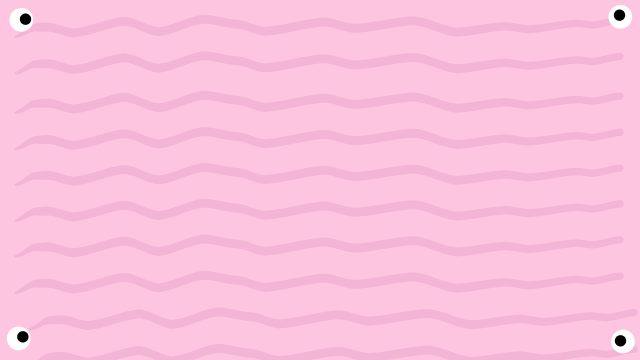
A Shadertoy shader for this pattern:

```glsl
// Ten hand-drawn wavy strokes in darker pink on a pink ground, with a white
// disc and black dot in each corner. One eased profile is repeated down the
// canvas with uneven spacing; units are 1/432 of the canvas height.

// Turning points of the stroke's centre line, y pointing down
const vec2 turns[18] = vec2[18](
    vec2(18.0, 44.0), vec2(42.0, 33.0), vec2(58.0, 32.5), vec2(88.0, 39.5),
    vec2(150.0, 25.5), vec2(190.0, 38.0), vec2(245.0, 23.0), vec2(285.0, 29.0),
    vec2(317.0, 37.5), vec2(390.0, 26.5), vec2(425.0, 34.0), vec2(497.0, 25.0),
    vec2(548.0, 38.5), vec2(607.0, 31.5), vec2(634.0, 35.0), vec2(693.0, 28.0),
    vec2(711.0, 30.0), vec2(744.0, 24.0));

// Height of the centre line: a sum of partly eased steps
float centreLine(float x) {
    float y = turns[0].y;
    for (int i = 0; i < 17; i++) {
        vec2 a = turns[i], b = turns[i + 1];
        float t = clamp((x - a.x) / (b.x - a.x), 0.0, 1.0);
        y += (b.y - a.y) * mix(t, t * t * (3.0 - 2.0 * t), 0.7);
    }
    return y;
}

// Stroke with a pointed left end and a round right end
float strokeDistance(vec2 p) {
    float halfWidth = mix(5.4, 4.4, smoothstep(540.0, 720.0, p.x));
    halfWidth *= sqrt(clamp((p.x - 16.0) / 36.0, 0.0, 1.0));
    float beyondEnd = max(max(18.0 - p.x, p.x - 744.0), 0.0);
    return length(vec2(beyondEnd, p.y - centreLine(p.x))) - halfWidth;
}

// Vertical offset of a row; the third to sixth rows sag a little
float rowOffset(float row) {
    float sag = smoothstep(1.0, 2.0, row) * (1.0 - smoothstep(2.0, 7.0, row));
    return 43.9 * row + 3.5 * sag;
}

float coverage(float d, float pixel) {
    return clamp(0.5 - d / pixel, 0.0, 1.0);
}

void mainImage(out vec4 fragColor, in vec2 fragCoord) {
    float pixel = 432.0 / iResolution.y;
    vec2 p = vec2(fragCoord.x, iResolution.y - fragCoord.y) * pixel;

    // Strokes, the last two rows shifted to the right
    float strokes = 1e3;
    for (int i = 0; i < 10; i++) {
        float row = float(i);
        vec2 shift = vec2(17.0 * step(8.0, row), rowOffset(row));
        strokes = min(strokes, strokeDistance(p - shift));
    }
    vec3 color = mix(vec3(0.996, 0.773, 0.878), vec3(0.953, 0.71, 0.835),
                     coverage(strokes, pixel));

    // Corner discs with off-centre dots
    for (int k = 0; k < 4; k++) {
        vec2 side = vec2(k & 1, k >> 1);
        float diagonal = (2.0 * side.x - 1.0) * (2.0 * side.y - 1.0);
        vec2 centre = mix(vec2(24.0, 22.0), vec2(746.0, 408.0), side)
                    + diagonal * vec2(1.6, 1.8);
        vec2 dot0 = centre + vec2(5.0 - (6.0 + 2.0 * side.y) * side.x,
                                  0.6 * diagonal - 1.4);
        color = mix(color, vec3(1.0), coverage(length(p - centre) - 14.2, pixel));
        color = mix(color, vec3(0.0), coverage(length(p - dot0) - 6.8, pixel));
    }
    fragColor = vec4(color, 1.0);
}
```
